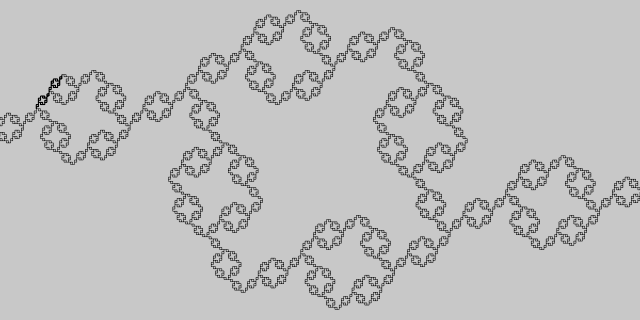
This pattern is drawn by a Shadertoy shader. Its source:

```glsl
const float UNITS_HIGH = 150.0;             // lattice units per canvas height
const vec2  CURVE_START = vec2(-159.0, 6.0); // from canvas centre, in units
const int   LEVELS = 5;                      // depth of the substitution
const int   BOLD_LEVEL = 2;                  // depth at which bold edges are named
const vec2  BOLD_EDGE = vec2(1.0, 3.0);      // first of two stacked bold edges
const float LINE_WIDTH = 0.24;
const float BOLD_WIDTH = 0.5;
const vec3  PAPER = vec3(0.784);
const vec3  INK = vec3(0.0);

// Each edge becomes edge, square, edge; the lattice scales by (3 - i).
// Climb from a unit edge to its ancestors; the width is zero off the curve.
float edgeWidth(vec2 base, bool upright) {
    float width = LINE_WIDTH;
    for (int level = 1; level <= LEVELS; level++) {
        vec2 t = vec2(3.0 * base.x - base.y, base.x + 3.0 * base.y) + 2.0;
        base = floor((t + 0.5) / 10.0);
        int slot = int(t.y - 10.0 * base.y + 0.5);

        bool gap = upright
            ? (slot == 3 || slot == 4 || slot == 7 || slot == 8)
            : (slot == 4 || slot == 6 || slot == 7 || slot == 9);
        if (gap) return 0.0;
        upright = slot >= (upright ? 2 : 5);

        if (level == BOLD_LEVEL && upright && base.x == BOLD_EDGE.x
            && (base.y == BOLD_EDGE.y || base.y == BOLD_EDGE.y + 1.0))
            width = BOLD_WIDTH;
    }
    return upright && base == vec2(0.0) ? width : 0.0;
}

// Share of a pixel-wide window around x that lies between lo and hi
float overlap(float x, float lo, float hi, float pixel) {
    float covered = min(x + 0.5 * pixel, hi) - max(x - 0.5 * pixel, lo);
    return max(covered, 0.0) / pixel;
}

void mainImage(out vec4 fragColor, in vec2 fragCoord) {
    float pixel = UNITS_HIGH / iResolution.y;
    vec2 p = (fragCoord - 0.5 * iResolution.xy) * pixel - CURVE_START;
    vec2 cell = floor(p);

    // Box-filtered coverage of the nearby lattice edges
    float coverage = 0.0;
    for (int j = -1; j <= 1; j++)
    for (int i = -1; i <= 1; i++) {
        vec2 base = cell + vec2(i, j);
        vec2 d = p - base;
        float across = 0.5 * edgeWidth(base, false);
        float up = 0.5 * edgeWidth(base, true);
        coverage += overlap(d.x, 0.0, 1.0, pixel) * overlap(d.y, -across, across, pixel);
        coverage += overlap(d.y, 0.0, 1.0, pixel) * overlap(d.x, -up, up, pixel);
    }

    fragColor = vec4(mix(PAPER, INK, min(coverage, 1.0)), 1.0);
}
```
